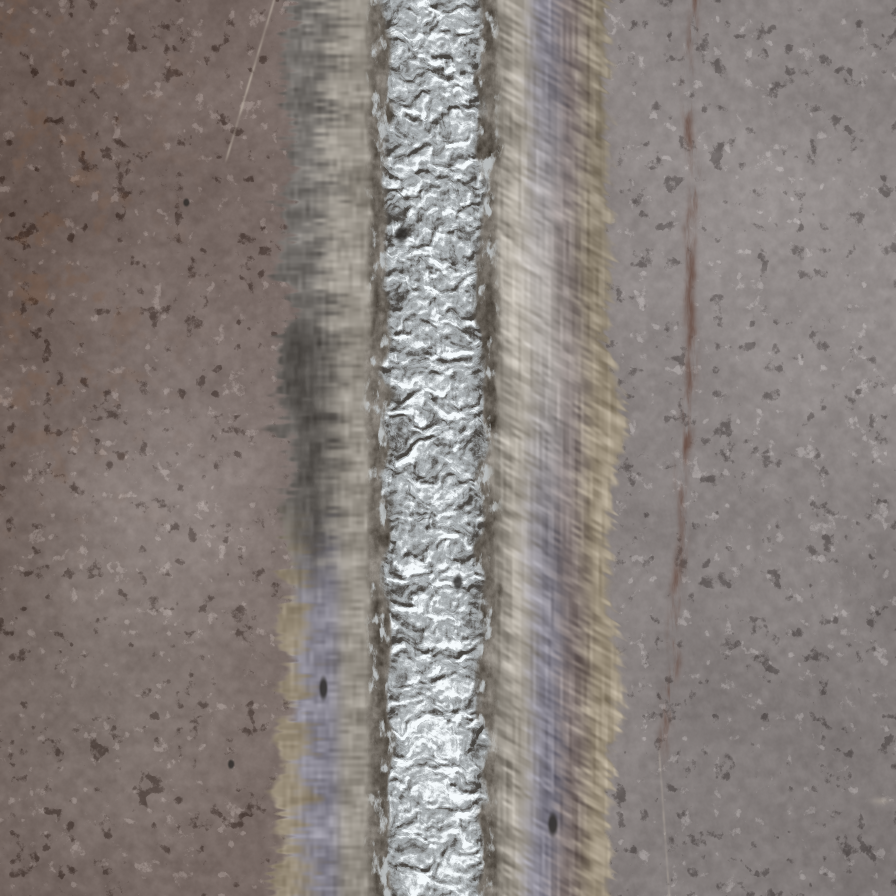
Give the GLSL for this texture, as a three.js fragment shader.

```glsl
// A rippled silver weld bead between heat-tinted bands on a worn steel plate.
varying vec2 vUv;

const vec3 RUST_BROWN = vec3(0.465, 0.41, 0.39);
const vec3 STEEL_GREY = vec3(0.535, 0.51, 0.505);
const vec3 STRAW = vec3(0.62, 0.575, 0.50);
const vec3 PALE_STEEL = vec3(0.655, 0.63, 0.59);
const vec3 TEMPER_BLUE = vec3(0.52, 0.51, 0.555);
const vec3 MAUVE = vec3(0.49, 0.445, 0.435);
const vec3 SOOT = vec3(0.28, 0.265, 0.25);
const vec3 GROOVE = vec3(0.40, 0.375, 0.345);
const vec3 SILVER = vec3(0.66, 0.68, 0.69);
const vec3 GLINT = vec3(0.96, 0.98, 0.99);
const float BEAD_X = 0.484;
const float BEAD_HALF = 0.053;
const float RIPPLES = 36.0;

float hash(vec2 p) {
  return fract(sin(dot(p, vec2(127.1, 311.7))) * 43758.5453);
}

float noise(vec2 p) {
  vec2 i = floor(p), f = fract(p);
  f = f * f * (3.0 - 2.0 * f);
  return mix(mix(hash(i), hash(i + vec2(1, 0)), f.x),
             mix(hash(i + vec2(0, 1)), hash(i + 1.0), f.x), f.y);
}

// Layered noise centred on zero
float relief(vec2 p) {
  float sum = -0.48, amp = 0.5;
  for (int i = 0; i < 5; i++) {
    sum += amp * noise(p);
    p = mat2(1.6, 1.2, -1.2, 1.6) * p + 7.3;
    amp *= 0.5;
  }
  return sum;
}

// Smooth step that may also fall
float ramp(float a, float b, float x) {
  x = clamp((x - a) / (b - a), 0.0, 1.0);
  return x * x * (3.0 - 2.0 * x);
}

float blob(vec2 p, float x, float y, float rx, float ry) {
  vec2 d = (p - vec2(x, y)) / vec2(rx, ry);
  return exp(-dot(d, d));
}

float bump(float x, float center, float radius) {
  x = (x - center) / radius;
  return exp(-x * x);
}

vec3 plate(vec2 p) {
  vec3 c = mix(RUST_BROWN, STEEL_GREY, ramp(0.25, 0.75, p.x));
  c += vec3(0.075, 0.085, 0.09) * blob(p, 0.19, 0.47, 0.16, 0.17);
  c += vec3(0.02, 0.03, 0.03) * blob(p, 0.12, 0.22, 0.2, 0.2);
  c += 0.035 * blob(p, 0.86, 0.75, 0.16, 0.25);
  c -= vec3(0.065, 0.07, 0.075) * blob(p, 0.0, 0.72, 0.13, 0.4);
  c -= 0.035 * blob(p, 1.0, 0.0, 0.3, 0.35);
  c += 0.09 * relief(p * 9.0) + 0.1 * relief(p * 110.0);
  // Rust, dark freckles and pale specks
  float rust = ramp(0.07, 0.27, relief(p * 45.0)) * ramp(0.28, 0.02, p.x) * ramp(0.25, 0.7, p.y);
  c = mix(c, vec3(0.47, 0.35, 0.27), 0.4 * rust);
  c -= 0.14 * ramp(0.14, 0.28, relief(p * 75.0 + 31.0));
  c += 0.1 * ramp(0.16, 0.3, relief(p * 85.0 + 57.0));
  // Long rust run
  float runX = 0.772 - 0.032 * ramp(0.6, 0.12, p.y) + 0.022 * relief(vec2(p.y * 15.0, 2.0));
  float run = bump(p.x, runX, 0.006) * ramp(0.13, 0.2, p.y);
  c = mix(c, vec3(0.41, 0.315, 0.28), run * ramp(-0.23, 0.27, relief(p * vec2(120, 28))));
  // Pale scratches
  float scratch = bump(p.x, 0.252 + 0.3 * (p.y - 0.82), 0.0016) * ramp(0.815, 0.825, p.y);
  scratch += 0.6 * bump(p.x, 0.747 - 0.07 * p.y, 0.0014) * ramp(0.17, 0.15, p.y);
  scratch += blob(p, 0.983, 0.106, 0.009, 0.004);
  return mix(c, vec3(0.73, 0.69, 0.64), scratch * (0.15 + 0.6 * noise(p * 90.0)));
}

vec3 leftTint(vec2 p, float streak) {
  float x = p.x + 0.06 * streak;
  vec3 c = mix(SOOT + 0.18, PALE_STEEL * 0.91, ramp(0.34, 0.39, x));
  vec3 tempered = mix(STRAW, TEMPER_BLUE, ramp(0.32, 0.355, x));
  tempered = mix(tempered, PALE_STEEL * 0.9, ramp(0.365, 0.39, p.x));
  c = mix(c, tempered, ramp(0.45, 0.33, p.y + 0.08 * streak));
  float soot = blob(p, 0.335, 0.58, 0.033, 0.07) + blob(p, 0.348, 0.45, 0.024, 0.09);
  soot *= 0.75 + 0.8 * streak + 0.9 * relief(p * vec2(70, 45));
  c = mix(c, SOOT, clamp(soot, 0.0, 0.9));
  return c + 0.24 * streak + 0.09 * (noise(p * vec2(230, 60)) - 0.5);
}

vec3 rightTint(vec2 p, float streak) {
  float x = p.x + 0.018 * streak + 0.01 * (noise(vec2(p.y * 7.0, 5.0)) - 0.5);
  float middle = bump(p.y, 0.64, 0.22);
  vec3 c = PALE_STEEL * mix(0.88, 1.0, ramp(0.555, 0.575, x));
  c = mix(c, TEMPER_BLUE, ramp(0.575, 0.605, x) * (1.0 - 0.75 * middle));
  c = mix(c, MAUVE, ramp(0.607, 0.637, x) * (1.0 - 0.35 * middle));
  c = mix(c, STRAW * mix(0.98, 0.86, ramp(0.5, 0.8, p.y)), ramp(0.632, 0.665, x));
  c += 0.08 * blob(p, 0.59, 0.7, 0.04, 0.16);
  return c + 0.3 * streak + 0.11 * (noise(p * vec2(300, 22)) - 0.5);
}

float beadHeight(vec2 p) {
  p += 0.045 * vec2(relief(p * 38.0), relief(p * 38.0 + 19.0));
  float u = (p.x - BEAD_X) / BEAD_HALF;
  float side = abs(u + 0.1) - 0.48;
  float saw = fract(p.y * RIPPLES - 1.6 * side * side + 0.45 * ramp(-0.35, 0.35, u));
  return 0.38 * saw * ramp(1.0, 0.65, saw) + 1.1 * relief(p * vec2(65, 95)) - 0.15 * u * u;
}

vec3 bead(vec2 p) {
  float h = beadHeight(p);
  float slope = h - beadHeight(p + vec2(0.002, -0.0035));
  float tone = 0.49 + 0.75 * slope + 0.55 * h + 0.5 * relief(p * vec2(130, 180));
  tone += 0.07 * bump(p.y, 0.13, 0.16) - 0.1 * ramp(0.55, 1.0, abs(p.x - BEAD_X) / BEAD_HALF);
  return mix(mix(SOOT, SILVER, ramp(0.08, 0.58, tone)), GLINT, ramp(0.53, 0.88, tone));
}

void main() {
  vec2 p = vUv;
  vec3 c = plate(p);

  // Brushed heat bands with ragged outer edges
  float strokeL = 0.55 * noise(p * vec2(24, 75)) + 0.45 * noise(p * vec2(70, 240)) - 0.5;
  vec2 s = vec2(p.x, p.y + 0.55 * p.x);
  float strokeR = 0.5 * (noise(s * vec2(35, 100)) + noise(s * vec2(90, 230))) - 0.5;
  float edgeL = 0.308 - 0.016 * bump(p.y, 0.09, 0.06) + 0.04 * strokeL + 0.016 * noise(vec2(p.y * 17.0, 3.0));
  float edgeR = 0.68 + 0.02 * bump(p.y, 0.53, 0.06) + 0.014 * bump(p.y, 0.23, 0.08) + 0.026 * strokeR;
  c = mix(c, leftTint(p, strokeL), ramp(-0.004, 0.01, p.x - edgeL) * step(p.x, BEAD_X));
  c = mix(c, rightTint(p, strokeR), ramp(0.004, -0.008, p.x - edgeR) * step(BEAD_X, p.x));

  // Dark grooves flecked with spatter
  float rough = relief(p * vec2(75, 30));
  float x = p.x + 0.02 * rough;
  vec3 groove = GROOVE + 0.5 * rough + 0.3 * relief(p * 150.0);
  groove = mix(groove, SILVER + 0.08, ramp(0.05, 0.24, relief(p * vec2(110, 55) + 8.0)));
  c = mix(c, groove, 0.88 * ramp(0.405, 0.418, x) * ramp(0.562, 0.546, x));

  // Bead with an uneven outline
  float outline = BEAD_HALF + 0.014 * (noise(vec2(p.y * 34.0, step(BEAD_X, p.x))) - 0.5) + 0.02 * rough;
  c = mix(c, bead(p), ramp(0.003, -0.006, abs(p.x - BEAD_X) - outline));

  // Pits
  float pit = blob(p, 0.448, 0.738, 0.008, 0.01) + blob(p, 0.511, 0.35, 0.006, 0.009)
            + blob(p, 0.361, 0.232, 0.005, 0.014) + blob(p, 0.617, 0.08, 0.006, 0.014)
            + blob(p, 0.258, 0.147, 0.004, 0.006) + blob(p, 0.208, 0.774, 0.004, 0.005);
  c = mix(c, SOOT * 0.6, 0.8 * ramp(0.2, 0.8, pit));
  gl_FragColor = vec4(clamp(c, 0.0, 1.0), 1.0);
}
```
